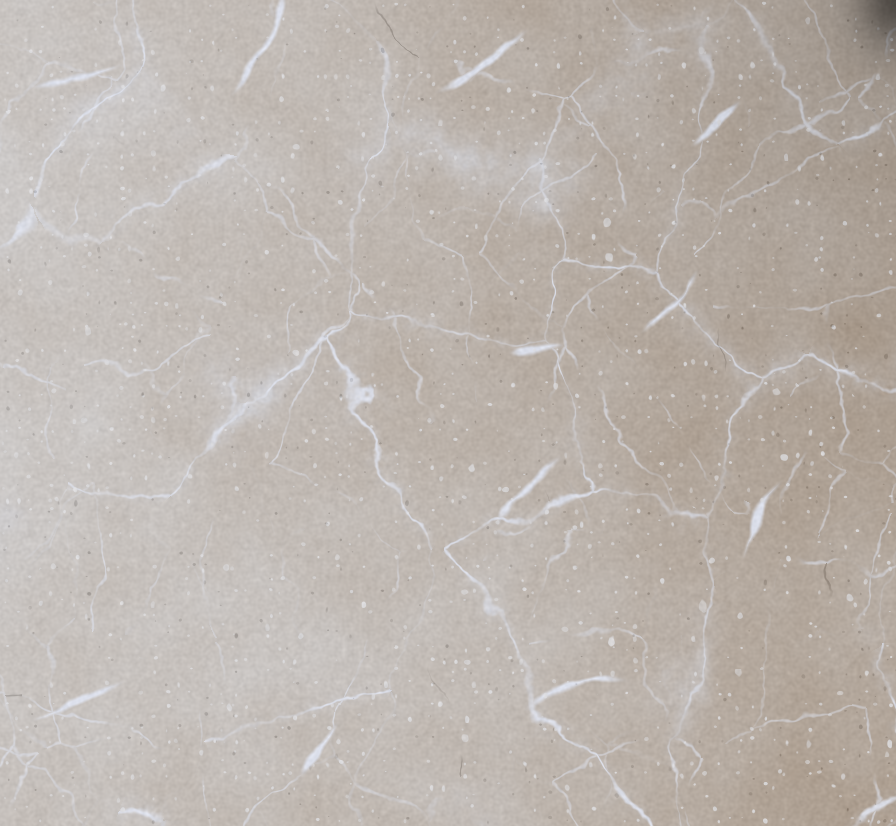
Give the GLSL for this texture, as a Shadertoy shader.

```glsl
// Polished beige marble with branching white veins, milky clouds, flecks and pits.

vec2 hash2(vec2 p) {
    vec3 q = fract(p.xyx * vec3(0.1031, 0.1030, 0.0973));
    q += dot(q, q.yzx + 33.33);
    return fract((q.xx + q.yz) * q.zy);
}

float corner(vec2 i, vec2 f, vec2 o) { return dot(hash2(i + o) * 2.0 - 1.0, f - o); }

float gradientNoise(vec2 p) {
    vec2 i = floor(p), f = fract(p), u = f * f * f * (f * (f * 6.0 - 15.0) + 10.0);
    return mix(mix(corner(i, f, vec2(0)), corner(i, f, vec2(1, 0)), u.x),
               mix(corner(i, f, vec2(0, 1)), corner(i, f, vec2(1)), u.x), u.y);
}

float fbm(vec2 p) {
    float sum = 0.0, amp = 1.0;
    for (int i = 0; i < 4; i++) {
        sum += amp * gradientNoise(p);
        p = mat2(1.6, 1.2, -1.2, 1.6) * p + 5.3;
        amp *= 0.5;
    }
    return sum;
}

// Cell borders: x = distance to the nearest border, y = random value of that border
vec2 crackNetwork(vec2 p) {
    vec2 cell = floor(p), f = fract(p), home = vec2(0), homeId = vec2(0);
    float nearest = 9.0;
    for (int y = -1; y <= 1; y++)
    for (int x = -1; x <= 1; x++) {
        vec2 g = vec2(x, y), r = g + hash2(cell + g) - f;
        if (dot(r, r) < nearest) { nearest = dot(r, r); home = r; homeId = g; }
    }
    vec2 border = vec2(9.0, 0.0);
    for (int y = -2; y <= 2; y++)
    for (int x = -2; x <= 2; x++) {
        vec2 g = homeId + vec2(x, y), r = g + hash2(cell + g) - f;
        if (x == 0 && y == 0) continue;
        float d = dot(0.5 * (home + r), normalize(r - home));
        if (d < border.x) border = vec2(d, hash2(2.0 * cell + homeId + g + 71.0).x);
    }
    return border;
}

// Ragged, bent streaks leaning up to the right
float streaks(vec2 p) {
    float ink = 0.0;
    p += 0.012 * vec2(fbm(p * 11.0), fbm(p * 11.0 + 6.0));
    for (int y = -1; y <= 1; y++)
    for (int x = -1; x <= 1; x++) {
        vec2 id = floor(p * 4.0) + vec2(x, y), h = hash2(id + 19.0), k = hash2(id + 47.0);
        float angle = mix(0.2, 1.2, k.x), len = mix(0.025, 0.08, h.y);
        vec2 q = p - (id + 0.2 + 0.6 * h) / 4.0;
        q = mat2(cos(angle), -sin(angle), sin(angle), cos(angle)) * q;
        float t = q.x / len;
        q.y += 0.02 * (h.x - 0.5) * t * t;
        float width = 0.0045 * (1.0 - t * t) * (0.6 + 1.6 * gradientNoise(p * 26.0));
        float body = 1.0 - smoothstep(-0.002, 0.004, abs(q.y) - width);
        ink = max(ink, body * step(k.y, 0.42) * smoothstep(1.0, 0.5, abs(t)));
    }
    return ink;
}

// Scattered irregular dots, at most one per grid cell
float flecks(vec2 p, float scale, float density, float radius) {
    vec2 id = floor(p * scale), h = hash2(id + scale), k = hash2(id + 3.0 * scale);
    vec2 q = p - (id + 0.25 + 0.5 * h) / scale;
    float d = length(q * vec2(1.0, 0.6 + 0.8 * h.y)) + 0.002 * gradientNoise(p * 160.0);
    float r = radius * mix(0.4, 1.0, k.x * k.x), soft = max(0.0009, 0.7 / iResolution.y);
    return (1.0 - smoothstep(r - soft, r + soft, d)) * step(k.y, density) * (0.5 + 0.5 * h.x);
}

// Faint broken threads along a random subset of borders
float threads(vec2 net, float scale, float breaks) {
    float line = 1.0 - smoothstep(0.0002, 0.003, net.x / scale);
    return line * smoothstep(0.35, 0.7, net.y) * breaks;
}

void mainImage(out vec4 fragColor, in vec2 fragCoord) {
    vec2 p = fragCoord / iResolution.y;

    // Stone ground: cool and light on the left, warm on the right, mottled
    float coolness = 0.5 + 0.8 * (0.52 - p.x) + 0.36 * fbm(p * 2.6 + 4.0) + 0.2 * fbm(p * 12.0);
    vec3 color = mix(vec3(0.69, 0.637, 0.585), vec3(0.8, 0.787, 0.78), clamp(coolness, -0.2, 1.2));

    // Bent coordinates make the veins wander and fray
    vec2 bent = p + 0.06 * vec2(fbm(p * 4.0 + 2.0), fbm(p * 4.0 + 31.0));
    bent += 0.014 * vec2(fbm(p * 19.0), fbm(p * 19.0 + 9.0));
    vec2 main = crackNetwork(bent * vec2(4.6, 3.4) + 12.0);
    vec2 fine = crackNetwork(bent * vec2(6.8, 5.6) + 40.0);
    vec2 tiny = crackNetwork(bent * vec2(11.0, 9.0) + 80.0);
    float mainDist = main.x / 4.0, patches = gradientNoise(p * 4.5 + 17.0);
    float breaks = smoothstep(-0.3, 0.25, gradientNoise(p * 21.0) + 0.5 * patches);

    // Milky haze and feathered fringes gather along parts of the veins
    float milk = smoothstep(0.0, 0.45, gradientNoise(p * 4.4 + 8.0));
    float haze = milk * exp(-mainDist * 42.0) * (0.65 + 0.9 * fbm(p * 30.0));
    haze += 0.5 * exp(-mainDist * 130.0) * smoothstep(0.3, 0.7, main.y) * (0.4 + fbm(p * 60.0));
    color = mix(color, vec3(0.83, 0.835, 0.86), clamp(haze, 0.0, 0.8));

    // Main veins swell and thin out; threads stay faint and broken
    float swell = 0.0003 + 0.0055 * smoothstep(0.05, 0.5, gradientNoise(p * 9.0 + 3.0));
    float vein = 1.0 - smoothstep(swell * 0.2, swell + 0.0026, mainDist);
    vein *= smoothstep(0.28, 0.65, main.y) * (0.3 + 0.7 * breaks);
    float faint = 0.6 * threads(fine, 6.2, breaks);
    faint = max(faint, 0.55 * threads(tiny, 10.0, breaks * smoothstep(0.0, 0.3, patches)));
    color = mix(color, vec3(0.87, 0.885, 0.93), max(max(vein * 0.9, faint), streaks(p)));

    // Dark hairline cracks
    float hairline = (1.0 - smoothstep(0.0002, 0.002, fine.x / 6.2)) * step(fine.y, 0.14);
    color -= 0.12 * hairline * smoothstep(0.0, 0.2, gradientNoise(p * 11.0));

    // White flecks in two sizes, brown pits and fine grain
    float crowd = 0.13 + 0.3 * gradientNoise(p * 4.0 + 50.0);
    float fleck = max(flecks(p, 72.0, crowd + 0.1, 0.0027), flecks(p + 0.37, 24.0, crowd, 0.0048));
    color = mix(color, vec3(0.87, 0.87, 0.88), 0.9 * fleck);
    color -= 0.13 * flecks(p + 0.71, 62.0, 0.14, 0.0021);
    color += 0.046 * gradientNoise(p * 210.0) + 0.036 * gradientNoise(p * 95.0);

    // Shadow in the upper right corner
    float away = length((p - iResolution.xy / iResolution.y) * vec2(1.0, 0.8));
    color *= 1.0 - 0.16 * exp(-away * 4.5) - 0.4 * exp(-away * away * 450.0);
    fragColor = vec4(clamp(color, 0.0, 1.0), 1.0);
}
```
